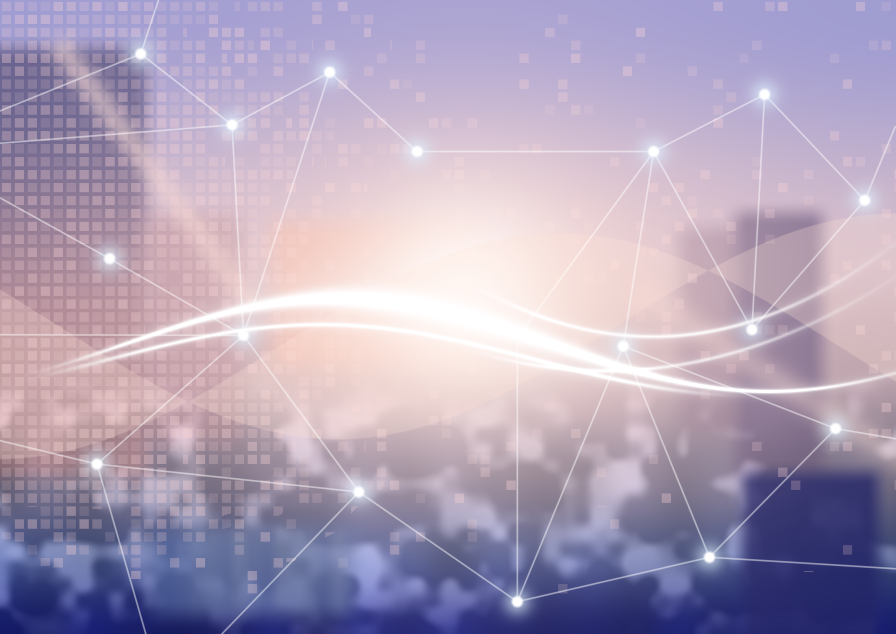
A Shadertoy shader for this background:

```glsl
// Draws a blurred city at dusk behind glowing waves, mosaic tiles and a node network.
#define TILE_ROWS 49.0
#define TILE_HALF 0.36
#define LINE_HALF 0.0009
#define LINE_ALPHA 0.50
#define NODE_RADIUS 0.0085
#define NODE_HALO 0.022
#define RIBBON_ALPHA 0.27
#define GLOW_CENTER vec2(0.735, 0.535)

const vec3 WHITE = vec3(1);

// Network: nodes, index pairs of links, and rays (node, end point)
const vec2 NODES[16] = vec2[16](
  vec2(.222, .915), vec2(.366, .803), vec2(.52, .886), vec2(.658, .761),
  vec2(1.031, .761), vec2(1.206, .851), vec2(1.364, .684), vec2(.173, .592),
  vec2(.384, .471), vec2(.983, .454), vec2(1.186, .48), vec2(1.318, .324),
  vec2(.153, .268), vec2(.566, .224), vec2(.816, .051), vec2(1.119, .121));
const int LINKS[44] = int[44](
  0,1, 1,2, 1,8, 2,8, 2,3, 3,4, 4,5, 5,6, 5,10, 4,10, 4,9, 6,10,
  7,8, 8,12, 8,13, 12,13, 13,14, 14,15, 9,14, 9,15, 11,15, 9,11);
const vec3 RAYS[13] = vec3[13](
  vec3(0, 0, .825), vec3(0, .25, 1), vec3(1, 0, .774),
  vec3(7, 0, .688), vec3(8, 0, .472), vec3(12, 0, .305), vec3(12, .23, 0),
  vec3(13, .35, 0), vec3(4, .816, .467), vec3(14, .816, .467),
  vec3(6, 1.412, .8), vec3(11, 1.412, .308), vec3(15, 1.412, .103));

float hash(vec2 p) {
  vec3 q = fract(p.xyx * .1031);
  q += dot(q, q.yzx + 33.33);
  return fract((q.x + q.y) * q.z);
}

float noise(vec2 p) {
  vec2 i = floor(p), f = fract(p);
  f = f * f * (3.0 - 2.0 * f);
  return mix(mix(hash(i), hash(i + vec2(1, 0)), f.x),
             mix(hash(i + vec2(0, 1)), hash(i + 1.0), f.x), f.y);
}

float fall(float lo, float hi, float x) { return 1.0 - smoothstep(lo, hi, x); }

float softBox(vec2 p, vec2 lo, vec2 hi, float blur) {
  vec2 s = smoothstep(lo - blur, lo + blur, p) * smoothstep(-hi - blur, blur - hi, -p);
  return s.x * s.y;
}

float segment(vec2 p, vec2 a, vec2 b) {
  vec2 d = b - a;
  return length(p - a - d * clamp(dot(p - a, d) / dot(d, d), 0.0, 1.0));
}

float gauss(float d, float width) { return exp(-d * d / (width * width)); }

vec3 city(vec2 p) {
  // Street to sky gradient
  vec3 c = mix(vec3(.09, .12, .48), vec3(.27, .34, .58), smoothstep(0.0, .14, p.y));
  c = mix(c, vec3(.5, .47, .57), smoothstep(.1, .26, p.y));
  c = mix(c, vec3(.74, .64, .68), smoothstep(.24, .42, p.y));
  c = mix(c, vec3(.82, .73, .79), smoothstep(.42, .62, p.y));
  c = mix(c, vec3(.62, .61, .82), smoothstep(.58, .98, p.y));
  // Blurred towers
  vec3 tower = mix(vec3(.68, .52, .56), vec3(.38, .36, .53), smoothstep(.45, .85, p.y));
  c = mix(c, tower, .9 * softBox(p, vec2(-.1, .25), vec2(.232, .925), .022));
  c = mix(c, vec3(.7, .53, .58), .65 * softBox(p, vec2(.23, .3), vec2(.38, .66), .03));
  c = mix(c, vec3(.93, .68, .6), .8 * softBox(p, vec2(.43, .42), vec2(.76, .65), .03));
  c = mix(c, vec3(.58, .48, .58), .7 * softBox(p, vec2(1.07, .32), vec2(1.17, .64), .025));
  c = mix(c, vec3(.46, .39, .53), .85 * softBox(p, vec2(1.16, .25), vec2(1.297, .665), .022));
  // Defocused street lights
  float blobs = smoothstep(.48, .85, mix(noise(p * 17.0), noise(p * 38.0 + 7.0), .35));
  c += .32 * blobs * softBox(p, vec2(-.2, .02), vec2(1.6, .36), .07);
  c *= 1.0 - .28 * noise(p * vec2(14, 8) + 31.0) * fall(.2, .45, p.y);
  // Foreground blocks
  vec3 bars = mix(vec3(.25, .35, .61), vec3(.46, .54, .7), noise(vec2(p.x * 45.0, 2)));
  c = mix(c, bars, .6 * softBox(p, vec2(.24, .03), vec2(.56, .17), .025));
  return mix(c, vec3(.12, .13, .39), .85 * softBox(p, vec2(1.17, -.1), vec2(1.385, .255), .02));
}

float tiles(vec2 p, float px) {
  vec2 cell = floor(p * TILE_ROWS), q = abs(fract(p * TILE_ROWS) - .5);
  float aa = px * TILE_ROWS * .5;
  float density = mix(1.0, .1, smoothstep(.18, .72, p.x)) * smoothstep(.05, .25, p.y);
  float square = fall(TILE_HALF - aa, TILE_HALF + aa, max(q.x, q.y));
  return square * step(hash(cell + 3.0), density) * mix(.12, .36, hash(cell + 71.0));
}

float streak(float dy, float slope, float width) {
  float d = dy / length(vec2(1, slope));
  return gauss(d, width) + .22 * gauss(d, width * 3.5);
}

float waves(vec2 p) {
  float phase = (p.x - .533) * 4.62, start = smoothstep(.02, .25, p.x);
  float body = .003 + .019 * gauss(p.x - .68, .25);
  float tail = smoothstep(.72, .86, p.x) * fall(1.1, 1.5, p.x);
  vec2 bend = p.x - vec2(1.03, .956);
  return start * fall(1.2, 1.6, p.x)
      * streak(p.y - .456 - .0735 * cos(phase), .34 * sin(phase), body)
    + .8 * start * fall(.95, 1.2, p.x)
      * streak(p.y - .432 - .056 * cos(phase + .12), .26 * sin(phase), .0035)
    + .75 * tail * streak(p.y - .469 - 1.01 * bend.x * bend.x, 2.02 * bend.x, .0032)
    + .6 * tail * streak(p.y - .415 - .71 * bend.y * bend.y, 1.42 * bend.y, .003);
}

void mainImage(out vec4 fragColor, in vec2 fragCoord) {
  float px = 1.0 / iResolution.y;
  vec2 p = fragCoord * px, g = p - GLOW_CENTER;
  // Light trails and tiles
  float trail = gauss(segment(p, vec2(.1, .92), vec2(.39, .53)), .02)
              + .8 * gauss(segment(p, vec2(1.02, .53), vec2(1.43, .27)), .025);
  vec3 c = mix(city(p), vec3(.96, .85, .82), .48 * trail);
  c = mix(c, vec3(.98, .83, .84), tiles(p, px));
  // Pink halo and sunlit core
  c = mix(c, vec3(.96, .83, .84), .55 * gauss(length(g * vec2(.9, 1)), .4));
  c = mix(c, vec3(1, .9, .85), .75 * gauss(length(g * vec2(.65, 1)), .2));
  c = mix(c, WHITE, .85 * gauss(length(g), .14));
  // Ribbon between crossing waves
  float a = .454 + .178 * cos((p.x - .882) * 3.56), b = .485 - .178 * cos((p.x - .533) * 3.575);
  float inside = smoothstep(-px, px, min(p.y - min(a, b), max(a, b) - p.y));
  c = mix(c, vec3(1, .89, .84), RIBBON_ALPHA * inside);
  // Network
  float web = 9.0;
  for (int i = 0; i < 44; i += 2) web = min(web, segment(p, NODES[LINKS[i]], NODES[LINKS[i + 1]]));
  for (int i = 0; i < 13; i++) web = min(web, segment(p, NODES[int(RAYS[i].x)], RAYS[i].yz));
  c = mix(c, WHITE, LINE_ALPHA * fall(LINE_HALF - px * .5, LINE_HALF + px, web));
  for (int i = 0; i < 16; i++) {
    float d = length(p - NODES[i]);
    c = mix(c, vec3(.88, .95, 1), .65 * gauss(d, NODE_HALO));
    c = mix(c, WHITE, fall(NODE_RADIUS - .003, NODE_RADIUS + .003, d));
  }
  fragColor = vec4(mix(c, WHITE, min(waves(p), 1.0)), 1);
}
```
